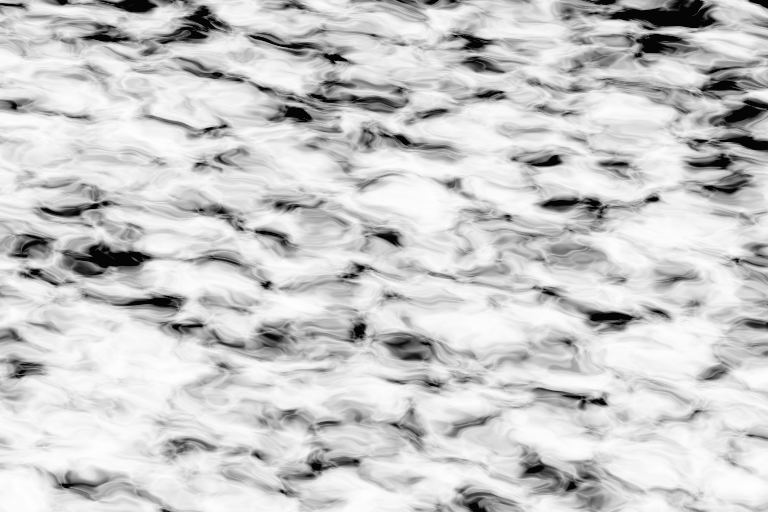
Give the GLSL for this texture, as a Shadertoy shader.

```glsl
// Churning sea foam in black and white: ragged dark water gaps in pale froth.
// Several stretched noise layers add up to a foam thickness, and an
// exponential opacity law turns that thickness into brightness.

float hash(vec2 cell) {
    vec3 h = fract(cell.xyx * vec3(0.1031, 0.1030, 0.0973));
    h += dot(h, h.yzx + 33.33);
    return fract((h.x + h.y) * h.z);
}

// Dot product of a random unit gradient with the offset from its corner
float corner(vec2 cell, vec2 offset) {
    float angle = 6.2832 * hash(cell);
    return dot(vec2(cos(angle), sin(angle)), offset);
}

float noise(vec2 p) {
    vec2 i = floor(p), f = fract(p);
    vec2 u = f * f * f * (f * (f * 6.0 - 15.0) + 10.0);
    vec2 e = vec2(0.0, 1.0);
    float low = mix(corner(i, f), corner(i + e.yx, f - e.yx), u.x);
    float high = mix(corner(i + e.xy, f - e.xy), corner(i + e.yy, f - e.yy), u.x);
    return mix(low, high, u.y);
}

// Octaves are sheared slightly so their lattices never line up
float fbm(vec2 p, int octaves) {
    float sum = 0.0, amplitude = 1.0;
    for (int i = 0; i < octaves; i++) {
        sum += amplitude * noise(p);
        p = mat2(1.95, 0.3, -0.35, 2.0) * p + vec2(17.3, 9.1);
        amplitude *= 0.52;
    }
    return sum;
}

// Bright threads along the zero lines of a noise field
float threads(vec2 p) {
    float n = noise(p) + 0.3 * noise(p * 2.3 + 5.0);
    return exp(-14.0 * abs(n));
}

void mainImage(out vec4 fragColor, in vec2 fragCoord) {
    vec2 p = fragCoord / iResolution.y;
    float rightward = fragCoord.x / iResolution.x;

    // Mild perspective, streaks sinking to the right, and a swirling warp
    vec2 sea = vec2(p.x, p.y * (1.0 + 0.2 * p.y) + 0.13 * p.x);
    vec2 swirl = vec2(fbm(sea * vec2(6.0, 10.0) + 3.7, 3),
                      fbm(sea * vec2(6.0, 10.0) + 41.2, 3));
    vec2 q = sea + swirl * vec2(0.075, 0.035);

    // Foam is thinner towards the far right corner
    float thickness = 1.9 - 1.1 * smoothstep(0.5, 1.05, p.y) * (0.15 + 0.85 * rightward);

    // Broad clusters, flat gaps, rounded billows and fine threads
    thickness += 1.8 * noise(q * vec2(2.6, 5.5) + 11.0);
    thickness += 2.7 * fbm(q * vec2(8.0, 20.0) + 23.0, 4);
    thickness += 1.9 * fbm(q * vec2(9.0, 13.0) + 57.0, 5);
    thickness += 0.55 * threads(q * vec2(9.0, 21.0) + 71.0);
    thickness += 0.4 * threads(q * vec2(17.0, 36.0) + 83.0);

    float opacity = 1.0 - exp(-max(thickness, 0.0));
    fragColor = vec4(vec3(mix(0.02, 1.0, opacity)), 1.0);
}
```
